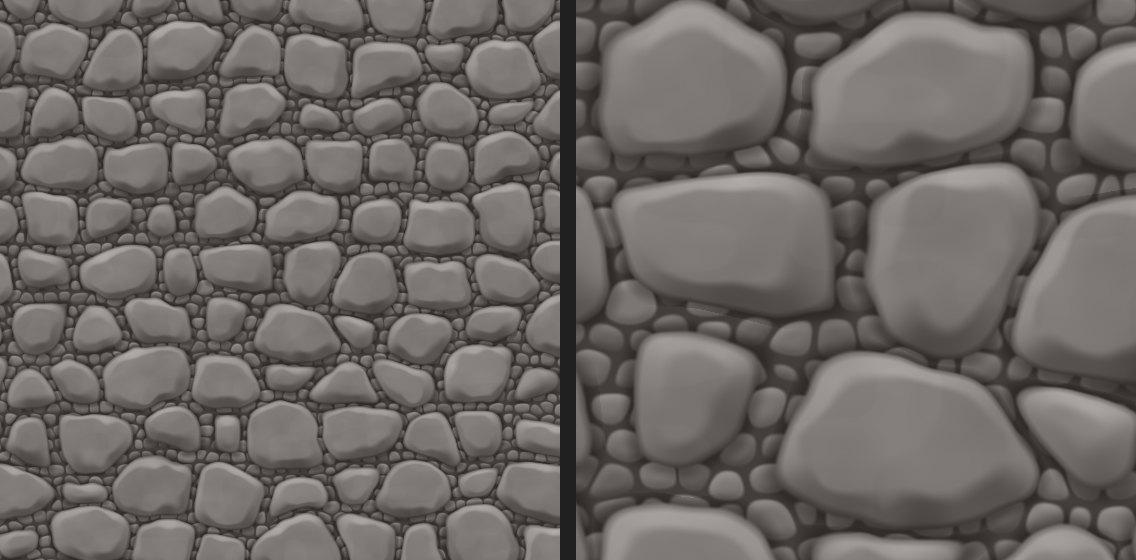
Left: the whole. Right: its middle third, enlarged.
Write a WebGL 1 fragment shader that draws this texture.

```glsl
precision highp float;

uniform vec2 u_resolution;

const vec2 STONE_GRID = vec2(8.6, 10.4);
const vec2 PEBBLE_GRID = vec2(43.0, 46.0);
const float STONE_ROUNDING = 0.075;
const float PEBBLE_ROUNDING = 0.11;
const float ROW_STRETCH = 1.3;      // above 1 flattens the courses
const float JITTER = 0.46;
const float SIZE_SPREAD = 0.4;
const float MIN_GAP = 0.012;        // gaps are relative to cell width
const float MAX_GAP = 0.062;
const float SHRINK = 0.10;
const float LIT_BEVEL = 0.014;
const float SHADED_BEVEL = 0.019;
const float FACE_TONE = 0.474;
const float GROUND_TONE = 0.245;
const float HIGHLIGHT = 0.125;
const float SHADE = 0.145;
const vec2 LIGHT_DIR = vec2(-0.17, 0.985);
const vec3 WARM_TINT = vec3(0.016, -0.003, -0.013);

vec2 hash2(vec2 p) {
  vec3 q = fract(p.xyx * vec3(0.1031, 0.1030, 0.0973));
  q += dot(q, q.yzx + 33.33);
  return fract((q.xx + q.yz) * q.zy);
}

float noise(vec2 p) {
  vec2 i = floor(p), f = fract(p);
  f = f * f * (3.0 - 2.0 * f);
  float low = mix(hash2(i).x, hash2(i + vec2(1.0, 0.0)).x, f.x);
  float high = mix(hash2(i + vec2(0.0, 1.0)).x, hash2(i + 1.0).x, f.x);
  return mix(low, high, f.y);
}

float fbm(vec2 p) {
  return 0.55 * noise(p) + 0.3 * noise(p * 2.1 + 7.0) + 0.15 * noise(p * 4.3 + 19.0);
}

// Site of a jittered, staggered cell: xy position, z power weight
vec3 cellSite(vec2 id, vec2 grid) {
  float stagger = hash2(vec2(id.y, 71.0)).x;
  vec2 jitter = (hash2(id + 13.0) - 0.5) * JITTER;
  float weight = (hash2(id + 47.0).x - 0.5) * SIZE_SPREAD / (grid.x * grid.x);
  return vec3((id + 0.5 + jitter + vec2(stagger, 0.0)) / grid, weight);
}

vec2 cellId(vec2 p, vec2 grid, float column, float row) {
  float y = floor(p.y * grid.y) + row;
  float stagger = hash2(vec2(y, 71.0)).x;
  return vec2(floor(p.x * grid.x - stagger) + column, y);
}

float powerDistance(vec2 p, vec3 site) {
  vec2 v = (p - site.xy) * vec2(1.0, ROW_STRETCH);
  return dot(v, v) - site.z;
}

// Rounded power cells: x inside distance, yz outward normal, w random id
vec4 cobbles(vec2 p, vec2 grid, float rounding) {
  vec2 homeId = vec2(0.0);
  vec3 home = vec3(0.0);
  float nearest = 1e3;
  for (int j = -2; j <= 2; j++) {
    for (int i = -2; i <= 2; i++) {
      vec2 id = cellId(p, grid, float(i), float(j));
      vec3 site = cellSite(id, grid);
      float d = powerDistance(p, site);
      if (d < nearest) { nearest = d; home = site; homeId = id; }
    }
  }
  float cell = 1.0 / grid.x;
  float softness = rounding * cell;
  float shrink = SHRINK * pow(hash2(homeId + 5.0).y, 5.0);
  float total = 0.0;
  vec2 normal = vec2(0.0);
  for (int j = -2; j <= 2; j++) {
    for (int i = -2; i <= 2; i++) {
      vec2 id = cellId(p, grid, float(i), float(j));
      vec3 site = cellSite(id, grid);
      vec2 slope = (site.xy - home.xy) * vec2(1.0, ROW_STRETCH * ROW_STRETCH);
      float steep = length(slope);
      if (steep > 0.01 * cell) {
        float gap = mix(MIN_GAP, MAX_GAP, hash2(id + homeId + 91.0).x) + shrink;
        float d = 0.5 * (powerDistance(p, site) - nearest) / steep - gap * cell;
        float w = exp(-d / softness);
        total += w;
        normal += w * slope / steep;
      }
    }
  }
  return vec4(-log(total) * softness, normal / total, hash2(homeId + 29.0).x);
}

float stoneTone(vec4 stone, vec2 p) {
  float lit = dot(stone.yz, LIGHT_DIR);
  float chips = noise(p * 38.0 + stone.w * 50.0);
  float width = mix(SHADED_BEVEL, LIT_BEVEL, smoothstep(-0.3, 0.3, lit)) * (0.55 + 0.9 * chips);
  float bevel = 1.0 - smoothstep(width * 0.55, width, stone.x);
  float mottling = fbm(p * vec2(20.0, 26.0) + stone.w * 90.0);
  float dab = smoothstep(0.5, 0.58, noise(p * vec2(24.0, 34.0) + stone.w * 31.0));
  float tone = FACE_TONE + 0.022 * (stone.w - 0.5) + 0.07 * (mottling - 0.5) + 0.012 * dab;
  tone += bevel * (HIGHLIGHT * max(lit, 0.0) + SHADE * min(lit, 0.0)) * (0.75 + 0.5 * chips);
  tone += 0.03 * lit * (1.0 - smoothstep(0.0, 0.04, stone.x));
  return mix(tone * 0.72, tone, smoothstep(0.0, 0.0045, stone.x));
}

float pebbleTone(vec4 pebble, float edge) {
  float lit = dot(pebble.yz, LIGHT_DIR);
  float bevel = 1.0 - smoothstep(0.001, 0.007, pebble.x);
  float tone = mix(0.36, 0.47, pebble.w) + bevel * lit * 0.10;
  return mix(GROUND_TONE, tone, smoothstep(-edge, edge, pebble.x));
}

void main() {
  vec2 p = gl_FragCoord.xy / min(u_resolution.x, u_resolution.y);
  float edge = max(0.0012, 0.8 / min(u_resolution.x, u_resolution.y));

  // Wobbly outlines
  vec2 broad = vec2(noise(p * 13.0), noise(p * 13.0 + 40.0)) - 0.5;
  vec2 fine = vec2(noise(p * 42.0 + 9.0), noise(p * 42.0 + 63.0)) - 0.5;
  vec4 stone = cobbles(p + 0.026 * broad + 0.006 * fine + 3.0, STONE_GRID, STONE_ROUNDING);
  vec4 pebble = cobbles(p + 0.004 * fine + 5.0, PEBBLE_GRID, PEBBLE_ROUNDING);

  // Pebbles sink into shadow beside the stones
  float openness = smoothstep(0.0, 0.009, -stone.x);
  float ground = pebbleTone(pebble, edge) * mix(0.68, 1.0, openness);
  float tone = mix(ground, stoneTone(stone, p), smoothstep(-edge, edge, stone.x));
  gl_FragColor = vec4(vec3(tone) + WARM_TINT, 1.0);
}
```
